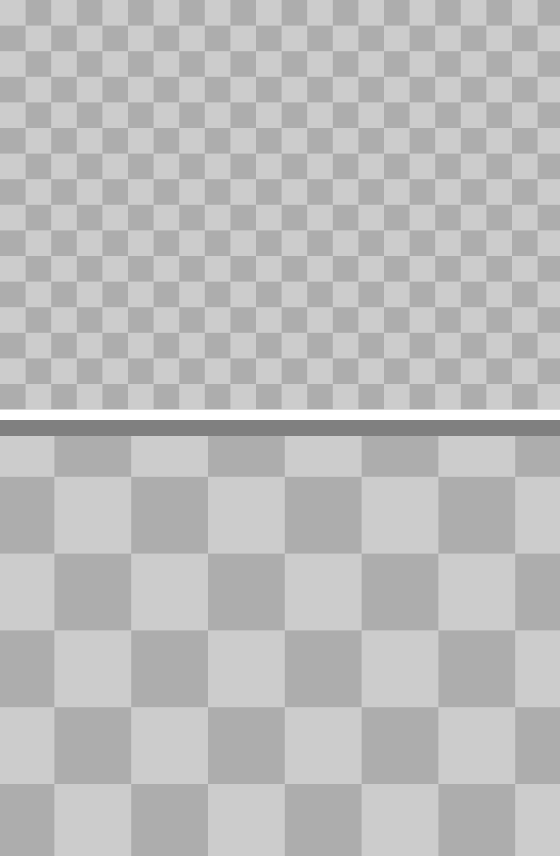
Top, the full canvas; bottom, a detail of the centre.
Reproduce this pattern procedurally as a WebGL 1 fragment shader.

```glsl
precision highp float;
// A flat two-grey checkerboard laid from the top left corner, above a thin
// white strip along the bottom edge. Each axis is a smoothed square wave;
// the product of the two gives the checks.

uniform vec2 u_resolution;

#define CELLS_ACROSS 21.875
#define ROWS 16.0
#define LIGHT_GREY vec3(0.80)
#define DARK_GREY vec3(0.68)
#define STRIP_WHITE vec3(1.0)

// Square wave of period 2, +1 on even cells and -1 on odd ones,
// with each edge softened over one pixel.
vec2 squareWave(vec2 cell, float pixelsPerCell) {
    vec2 edgeDistance = 0.5 - abs(fract(0.5 * cell + 0.25) * 2.0 - 1.0);
    return clamp(edgeDistance * 2.0 * pixelsPerCell, -1.0, 1.0);
}

void main() {
    // Position in cells, measured from the top left corner
    float pixelsPerCell = u_resolution.x / CELLS_ACROSS;
    vec2 fromTopLeft = vec2(gl_FragCoord.x, u_resolution.y - gl_FragCoord.y);
    vec2 cell = fromTopLeft / pixelsPerCell;

    // Checks
    vec2 wave = squareWave(cell, pixelsPerCell);
    vec3 color = mix(DARK_GREY, LIGHT_GREY, 0.5 + 0.5 * wave.x * wave.y);

    // White strip below the last row
    float strip = clamp((cell.y - ROWS) * pixelsPerCell + 0.5, 0.0, 1.0);
    color = mix(color, STRIP_WHITE, strip);

    gl_FragColor = vec4(color, 1.0);
}
```
